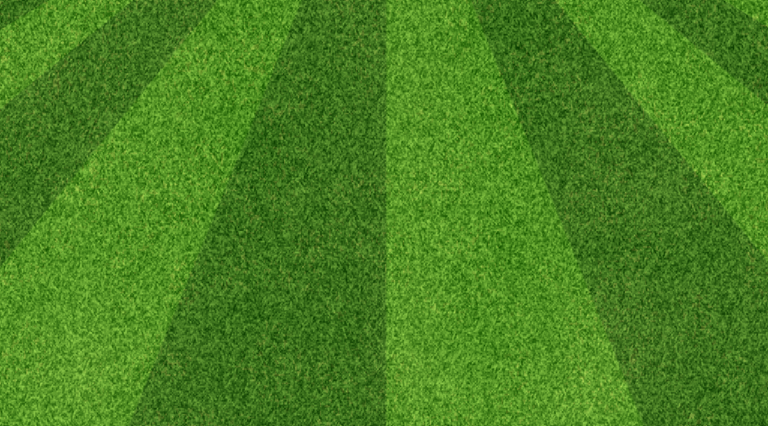
Give the GLSL for this texture, as a Shadertoy shader.

```glsl
float hash(vec2 p) {
    vec3 q = fract(p.xyx * vec3(0.1031, 0.1030, 0.0973));
    q += dot(q, q.yzx + 33.33);
    return fract((q.x + q.y) * q.z);
}

float valueNoise(vec2 p) {
    vec2 cell = floor(p);
    vec2 f = fract(p);
    f = f * f * (3.0 - 2.0 * f);
    float low = mix(hash(cell), hash(cell + vec2(1.0, 0.0)), f.x);
    float high = mix(hash(cell + vec2(0.0, 1.0)), hash(cell + vec2(1.0)), f.x);
    return mix(low, high, f.y);
}

float fbm(vec2 p, int octaves) {
    float sum = 0.0;
    float weight = 0.5;
    for (int i = 0; i < octaves; i++) {
        sum += weight * (valueNoise(p) - 0.5);
        p = mat2(0.8, 0.6, -0.6, 0.8) * p * 2.03 + 17.0;
        weight *= 0.55;
    }
    return sum;
}

float glow(vec2 p, vec2 centre, vec2 radius) {
    vec2 d = (p - centre) / radius;
    return exp(-dot(d, d));
}

// Mown bands fanning out from a vanishing point; 1 in light bands
float mownBands(vec2 p, float centreX, float pixel) {
    float spacing = 0.198 + 0.407 * (1.0 - p.y);
    float t = (p.x - centreX) / spacing;
    float wave = abs(mod(t - 0.5, 2.0) - 1.0) - 0.5;
    float soft = max(pixel, 0.004) / spacing;
    return smoothstep(-soft, soft, wave);
}

// Fine, short blades leaning either way, with a crisp speckle
float bladeGrain(vec2 p) {
    float lean = valueNoise(p * 60.0) - 0.5;
    vec2 right = vec2(p.x - 0.35 * p.y, p.y) * vec2(225.0, 150.0);
    vec2 left = vec2(p.x + 0.30 * p.y, p.y) * vec2(215.0, 160.0) + 61.0;
    float blades = mix(valueNoise(right), valueNoise(left), smoothstep(-0.15, 0.15, lean));
    float speckle = valueNoise(p * vec2(284.0, 270.0) + 9.0);
    float tufts = valueNoise(p * vec2(95.0, 80.0) + 43.0);
    return (blades - 0.5) * 0.85 + (speckle - 0.5) * 0.75 + (tufts - 0.5) * 0.20;
}

// Broad patches of paler and deeper turf
float turfPatches(vec2 p, float aspect) {
    vec2 q = vec2(p.x / aspect, p.y);
    float tone = 0.55 * fbm(p * 5.0, 3);
    tone += 0.20 * (valueNoise(vec2(p.x * 2.0, p.y * 32.0)) - 0.5);
    tone += 0.45 * glow(q, vec2(0.10, 0.12), vec2(0.10, 0.20));
    tone += 0.40 * glow(q, vec2(0.53, 0.15), vec2(0.05, 0.28));
    tone += 0.35 * glow(q, vec2(0.78, 0.10), vec2(0.09, 0.15));
    tone += 0.25 * glow(q, vec2(0.03, 0.83), vec2(0.10, 0.12));
    tone += 0.30 * glow(q, vec2(0.54, 0.75), vec2(0.05, 0.22));
    tone -= 0.25 * glow(q, vec2(0.33, 0.50), vec2(0.05, 0.60));
    tone -= 0.20 * glow(q, vec2(0.66, 0.60), vec2(0.05, 0.50));
    return tone;
}

void mainImage(out vec4 fragColor, in vec2 fragCoord) {
    vec2 p = fragCoord / iResolution.y;
    float aspect = iResolution.x / iResolution.y;

    // Base turf
    vec3 darkTurf = vec3(0.243, 0.447, 0.117);
    vec3 lightTurf = vec3(0.318, 0.562, 0.140);
    float band = mownBands(p, 0.503 * aspect, 1.0 / iResolution.y);
    vec3 color = mix(darkTurf, lightTurf, band);

    // Tone and blade shading
    float patches = turfPatches(p, aspect);
    color += patches * vec3(0.090, 0.065, 0.055);
    float grain = bladeGrain(p);
    color += grain * mix(vec3(0.25, 0.27, 0.15), vec3(0.29, 0.29, 0.18), band);

    // Scattered pale and dry blades
    float dryArea = smoothstep(0.25, 0.75, valueNoise(p * 14.0 + 5.0));
    float dryBlade = smoothstep(0.62, 0.90, valueNoise(p * vec2(190.0, 150.0) + 31.0));
    color += dryArea * dryBlade * vec3(0.11, 0.045, 0.045);

    fragColor = vec4(clamp(color, 0.0, 1.0), 1.0);
}
```
